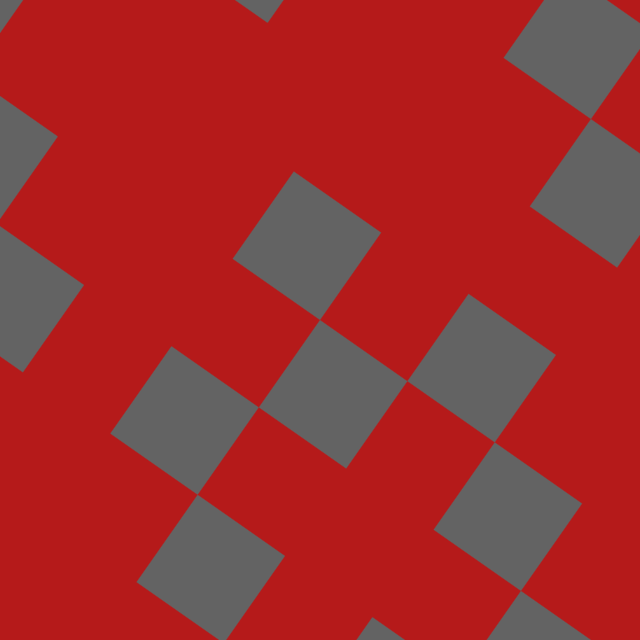
A Shadertoy shader for this pattern:

```glsl
// Tilted checkerboard of grey squares on red, with many of the squares left out.
// The plane is rotated into grid space; layered sines over the diagonals of the
// grid choose the squares that stay, and edges are blended across one pixel.

const float CELLS_ACROSS = 6.0;      // cell widths per canvas height
const float TILT = radians(35.0);    // clockwise turn of the grid
const float EDGE_PIXELS = 1.3;       // width of the smoothed edge
const float RIPPLE = 0.2;            // strength of the secondary wave
const float THIRD_TURN = radians(120.0);
const vec3 RED = vec3(0.71, 0.10, 0.10);
const vec3 GREY = vec3(0.39);

// 1 for a grey cell, 0 for a red one
float cellFill(vec2 cell) {
    // only every other cell can be grey
    if (mod(cell.x + cell.y, 2.0) > 0.5) return 0.0;

    // position along and across the diagonals
    float along = 0.5 * (cell.x + cell.y) + 0.5;
    float across = 0.5 * abs(cell.x - cell.y);

    // two layered waves decide which cells remain
    float wave = sin(THIRD_TURN * across) * sin(0.5 * THIRD_TURN * along)
               + RIPPLE * cos(THIRD_TURN * along);
    return step(0.0, wave);
}

// Fill blended over the four cells that meet at the nearest grid corner
float smoothFill(vec2 grid, float edge) {
    vec2 corner = floor(grid + 0.5);
    vec2 blend = clamp((grid - corner) / edge + 0.5, 0.0, 1.0);
    float upper = mix(cellFill(corner - 1.0), cellFill(corner - vec2(0.0, 1.0)), blend.x);
    float lower = mix(cellFill(corner - vec2(1.0, 0.0)), cellFill(corner), blend.x);
    return mix(upper, lower, blend.y);
}

void mainImage(out vec4 fragColor, in vec2 fragCoord) {
    // centred canvas units, y pointing down
    vec2 p = (fragCoord - 0.5 * iResolution.xy) / iResolution.y;
    p.y = -p.y;

    // rotate into grid space
    float c = cos(TILT), s = sin(TILT);
    vec2 grid = CELLS_ACROSS * vec2(c * p.x + s * p.y, c * p.y - s * p.x);

    float edge = EDGE_PIXELS * CELLS_ACROSS / iResolution.y;
    fragColor = vec4(mix(RED, GREY, smoothFill(grid, edge)), 1.0);
}
```
